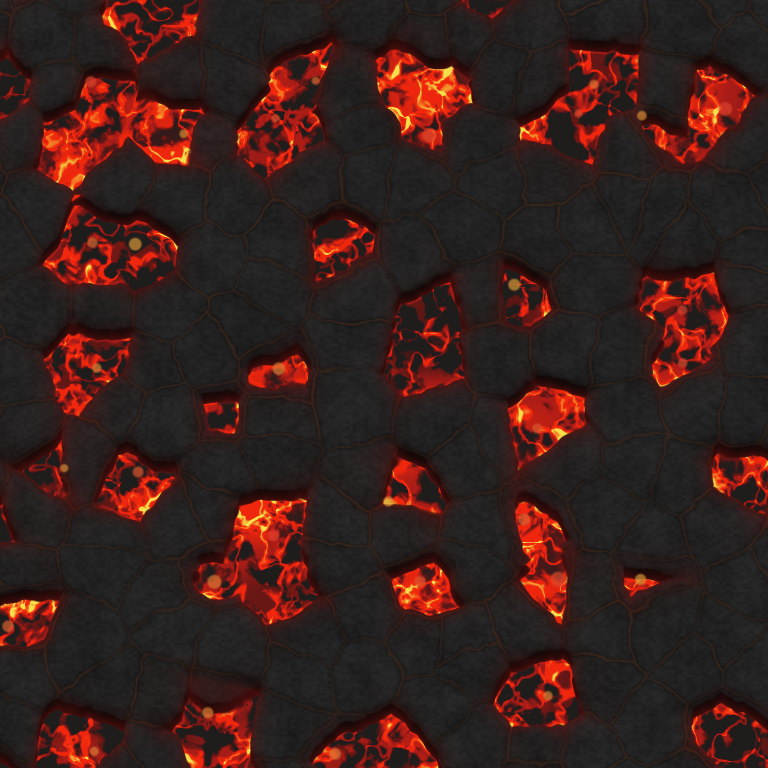
This texture is drawn by a Shadertoy shader. Its source:

```glsl
// Dark cracked stone floor with sunken pools of glowing lava.
// Stones are warped Voronoi cells; one cell in each 2x2 block is opened as a pool,
// whose far wall shows along the top. Ridged noise gives the veins of the lava.

#define GRID vec2(12.0, 14.0)   // stones across and up
#define JITTER 0.86             // irregularity of the stones
#define WARP 0.012              // roughness of the outlines
#define WALL_DEPTH 0.014        // visible height of the far wall
#define GLOW_REACH 0.0075       // falloff of the red halo
#define CRACK_WIDTH 0.0017
#define VEIN_SCALE 27.0
#define BLOTCH_SCALE 46.0
#define EMBER_SHARE 0.7         // share of pools with a round ember
#define STONE_COLOR vec3(0.137, 0.136, 0.136)
#define WALL_COLOR vec3(0.05, 0.028, 0.026)

float hash(vec2 p) {
    return fract(sin(dot(p, vec2(127.1, 311.7))) * 43758.5453);
}

vec2 hash2(vec2 p) {
    return vec2(hash(p), hash(p + 37.7));
}

float noise(vec2 p) {
    vec2 i = floor(p), f = fract(p);
    f = f * f * (3.0 - 2.0 * f);
    return mix(mix(hash(i), hash(i + vec2(1, 0)), f.x),
               mix(hash(i + vec2(0, 1)), hash(i + vec2(1, 1)), f.x), f.y);
}

float fbm(vec2 p) {
    float sum = 0.0, amp = 0.54;
    for (int i = 0; i < 4; i++) {
        sum += amp * noise(p);
        p = mat2(1.6, 1.2, -1.2, 1.6) * p + 5.3;
        amp *= 0.5;
    }
    return sum;
}

vec2 warp(vec2 p) {
    vec2 coarse = vec2(noise(p * 30.0), noise(p * 30.0 + 71.0)) - 0.5;
    vec2 fine = vec2(noise(p * 95.0 + 13.0), noise(p * 95.0 + 47.0)) - 0.5;
    return p + WARP * (coarse + 0.4 * fine);
}

vec2 site(vec2 cell) {
    return (cell + 0.5 + JITTER * (hash2(cell) - 0.5)) / GRID;
}

bool isPool(vec2 cell) {
    vec2 corner = mod(cell, 2.0);
    float pick = floor(4.0 * hash(floor(cell / 2.0) + 91.3));
    return abs(corner.x + 2.0 * corner.y - pick) < 0.5;
}

// Signed depth inside the pool openings, negative on stone
float poolField(vec2 p) {
    p = warp(p);
    vec2 base = floor(p * GRID);
    float stone = 1.0, pool = 1.0;
    for (int y = -2; y <= 2; y++)
    for (int x = -2; x <= 2; x++) {
        vec2 cell = base + vec2(x, y);
        float d = length(site(cell) - p);
        if (isPool(cell)) pool = min(pool, d + mix(-0.016, 0.026, hash(cell + 5.9)));
        else stone = min(stone, d);
    }
    return 0.5 * (stone - pool);
}

// Distance to the nearest joint between two stones
float crackDistance(vec2 p) {
    p = warp(p);
    vec2 base = floor(p * GRID), nearest = vec2(9.0);
    for (int k = 0; k < 25; k++) {
        vec2 r = site(base + vec2(k % 5 - 2, k / 5 - 2)) - p;
        if (dot(r, r) < dot(nearest, nearest)) nearest = r;
    }
    float edge = 1.0;
    for (int k = 0; k < 25; k++) {
        vec2 r = site(base + vec2(k % 5 - 2, k / 5 - 2)) - p;
        vec2 gap = r - nearest;
        if (dot(gap, gap) > 1e-7) edge = min(edge, dot(0.5 * (r + nearest), normalize(gap)));
    }
    return edge;
}

vec3 heatRamp(float h) {
    vec3 c = mix(vec3(0.12, 0.11, 0.11), vec3(0.38, 0.09, 0.08), smoothstep(0.16, 0.32, h));
    c = mix(c, vec3(0.66, 0.11, 0.09), smoothstep(0.32, 0.46, h));
    c = mix(c, vec3(0.94, 0.15, 0.05), smoothstep(0.46, 0.62, h));
    c = mix(c, vec3(0.95, 0.46, 0.13), smoothstep(0.74, 0.88, h));
    return mix(c, vec3(0.96, 0.88, 0.30), smoothstep(0.88, 1.02, h));
}

vec3 lava(vec2 p, float depth) {
    vec2 q = p + 0.012 * vec2(noise(p * 50.0), noise(p * 50.0 + 19.0));
    float blotch = smoothstep(0.40, 0.64, fbm(q * BLOTCH_SCALE));
    float vein = smoothstep(0.15, 0.0, abs(2.0 * fbm(q * VEIN_SCALE + 31.0) - 1.0));
    float hotVein = smoothstep(0.09, 0.0, abs(2.0 * fbm(q * VEIN_SCALE * 0.55 + 83.0) - 1.0));
    float region = noise(p * 9.0 + 3.0) - 0.5;
    float rim = smoothstep(0.005, 0.0, depth);
    return heatRamp(0.09 + 0.36 * blotch + 0.38 * vein + 0.33 * hotVein + 0.4 * region + 0.12 * rim);
}

void mainImage(out vec4 fragColor, in vec2 fragCoord) {
    vec2 p = fragCoord / iResolution.y;
    float soft = max(0.0009, 0.8 / iResolution.y);
    float opening = poolField(p);
    float surface = min(opening, poolField(p + vec2(0.0, WALL_DEPTH)));

    // Stone with fine grain and faint brown joints
    float grain = noise(p * vec2(210.0, 260.0)) - 0.5;
    vec3 color = STONE_COLOR * (0.78 + 0.4 * fbm(p * 34.0) + 0.26 * grain);
    float crack = crackDistance(p);
    color *= 1.0 - 0.25 * smoothstep(0.007, 0.0, crack);
    float joint = smoothstep(CRACK_WIDTH + soft, 0.0, crack) * (0.35 + 0.65 * noise(p * 22.0));
    color = mix(color, vec3(0.27, 0.17, 0.11), 0.75 * joint);

    // Shaded surroundings, far wall and red halo
    color *= 1.0 - 0.5 * exp(min(opening, 0.0) / 0.008);
    color = mix(color, WALL_COLOR, smoothstep(-soft, soft, opening));
    color += vec3(0.23, 0.025, 0.02) * exp(min(surface, 0.0) / GLOW_REACH);

    // Molten surface
    color = mix(color, lava(p, surface), smoothstep(-soft, soft, surface));

    // Round translucent embers
    for (int k = 0; k < 9; k++) {
        vec2 cell = floor(p * GRID) + vec2(k % 3 - 1, k / 3 - 1);
        if (!isPool(cell) || hash(cell + 8.1) > EMBER_SHARE) continue;
        vec2 center = site(cell) + 0.036 * (hash2(cell + 17.0) - 0.5);
        float radius = mix(0.007, 0.012, hash(cell + 2.7));
        vec3 ember = mix(vec3(0.86, 0.24, 0.17), vec3(0.84, 0.62, 0.22), hash(cell + 6.3));
        color = mix(color, ember, 0.7 * smoothstep(radius, radius - 0.004, length(p - center)));
    }
    fragColor = vec4(color, 1.0);
}
```
